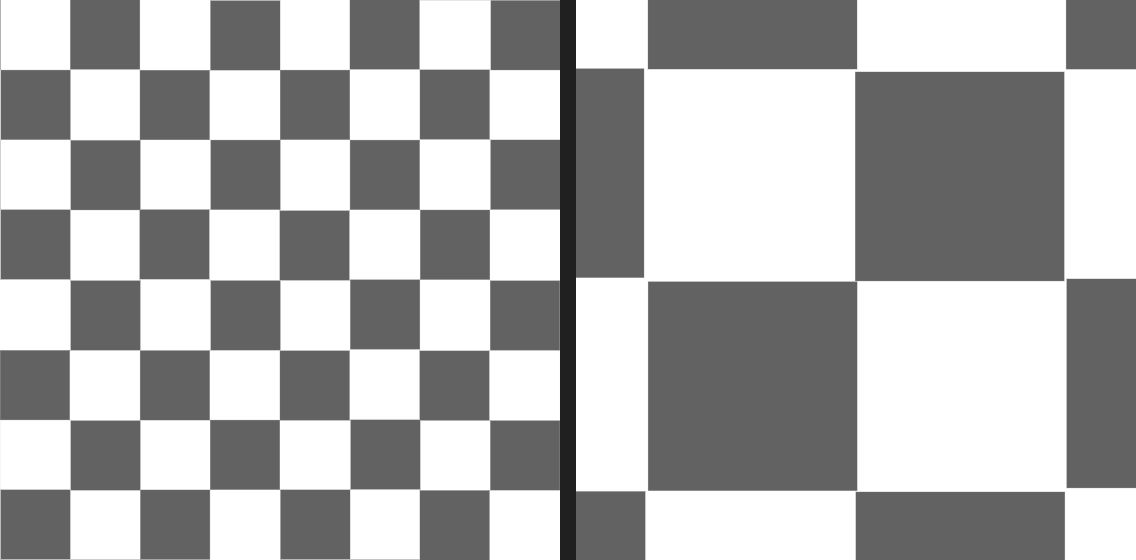
Left, the full canvas; right, a detail of the centre.
Give the GLSL for this pattern, as a WebGL 2 fragment shader.

```glsl
#version 300 es
precision highp float;

#define CELLS 8.0
#define HALF_SIDE 0.498
#define JITTER 0.009
#define EDGE_PIXELS 1.2
#define DARK_GRAY vec3(0.384)
#define WHITE vec3(1.0)

uniform vec2 u_resolution;
out vec4 fragColor;

// Two random values per cell, in -1..1
vec2 hashCell(vec2 cell) {
    vec2 phase = vec2(dot(cell, vec2(12.7, 31.1)), dot(cell, vec2(26.9, 18.3)));
    return fract(sin(phase + 1.7) * 437.58) * 2.0 - 1.0;
}

float squareDistance(vec2 p, float halfSide) {
    vec2 q = abs(p) - halfSide;
    return max(q.x, q.y);
}

void main() {
    vec2 p = gl_FragCoord.xy / u_resolution * CELLS;
    vec2 baseCell = floor(p);
    float edgeWidth = EDGE_PIXELS * CELLS / min(u_resolution.x, u_resolution.y);

    // Nearest dark square, each one nudged slightly off the grid
    float nearest = 1.0;
    for (int y = -1; y <= 1; y++) {
        for (int x = -1; x <= 1; x++) {
            vec2 cell = baseCell + vec2(x, y);
            if (mod(cell.x + cell.y, 2.0) > 0.5) continue;

            // Wrapped cell index keeps the nudges periodic
            vec2 offset = JITTER * hashCell(mod(cell, CELLS));
            vec2 center = cell + 0.5 + offset;
            nearest = min(nearest, squareDistance(p - center, HALF_SIDE));
        }
    }

    float coverage = clamp(0.5 - nearest / edgeWidth, 0.0, 1.0);
    fragColor = vec4(mix(WHITE, DARK_GRAY, coverage), 1.0);
}
```
